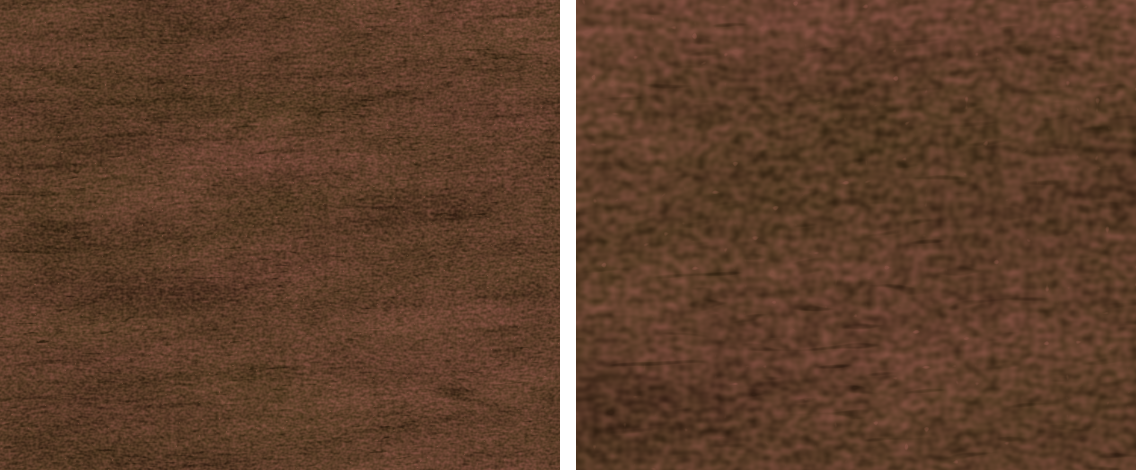
Left: the whole. Right: its middle third, enlarged.
Write a WebGL 1 fragment shader that draws this texture.

```glsl
precision highp float;
// Seamless dark walnut veneer: blotchy brown figure, fine ripple grain, pores and pink flecks.
uniform vec2 u_resolution;

const vec3 SHADOW = vec3(0.235, 0.155, 0.090);
const vec3 BROWN = vec3(0.357, 0.240, 0.158);
const vec3 ROSE = vec3(0.475, 0.302, 0.232);
const vec3 OLIVE_SHIFT = vec3(-0.016, 0.010, -0.014);
const float GRAIN_SLOPE = 0.07;    // grain climbs gently to the right
const float RIPPLE_SLOPE = -0.08;  // short ripples lean the other way
const float WAVINESS = 0.012;
const float FIGURE_CONTRAST = 1.0;
const float GRAIN_CONTRAST = 1.0;
const float STREAK_DEPTH = 0.55;
const float PORE_DEPTH = 0.80;
const float SMUDGE_DEPTH = 0.80;
const float FLECK_GLOW = 0.90;
const float TONE_BIAS = 0.08;

float hash(vec2 p) {
  vec3 q = fract(p.xyx * 0.1031);
  q += dot(q, q.yzx + 33.33);
  return fract((q.x + q.y) * q.z);
}

// Gradient at a lattice cell; a step of one tile in x also steps the rows by "shift".
vec2 gradient(vec2 cell, vec2 freq, float shift) {
  float tile = floor((cell.x + 0.5) / freq.x);
  cell += tile * vec2(-freq.x, shift);
  cell.y -= freq.y * floor((cell.y + 0.5) / freq.y);
  float angle = 6.2831853 * hash(cell + freq * 0.37 + 17.3);
  return vec2(cos(angle), sin(angle));
}

// Sheared gradient noise that wraps on the unit square, about -0.7 to 0.7.
float noise(vec2 uv, vec2 freq, float slope) {
  float shift = floor(freq.y * slope + 0.5);
  vec2 p = uv * freq - vec2(0.0, shift * uv.x);
  vec2 c = floor(p);
  vec2 f = p - c;
  vec2 w = f * f * f * (f * (f * 6.0 - 15.0) + 10.0);
  vec2 e = vec2(1.0, 0.0);
  float a = dot(gradient(c, freq, shift), f);
  float b = dot(gradient(c + e.xy, freq, shift), f - e.xy);
  float d = dot(gradient(c + e.yx, freq, shift), f - e.yx);
  float g = dot(gradient(c + e.xx, freq, shift), f - e.xx);
  return mix(mix(a, b, w.x), mix(d, g, w.x), w.y);
}

float grainNoise(vec2 uv, float across, float up) {
  return noise(uv, vec2(across, up), GRAIN_SLOPE);
}

// Broad light and dark areas, long bands and faint cross figure.
float figure(vec2 uv) {
  float tone = 0.50 * grainNoise(uv, 2.0, 3.0);
  tone += 0.48 * grainNoise(uv, 3.0, 7.0);
  tone += 0.42 * grainNoise(uv, 7.0, 15.0);
  tone += 0.34 * grainNoise(uv, 17.0, 31.0);
  tone += 0.32 * grainNoise(uv, 1.0, 12.0);
  tone += 0.32 * grainNoise(uv, 2.0, 43.0);
  tone += 0.16 * noise(uv, vec2(29.0, 3.0), 0.0);
  return tone;
}

// Short ripples and fibres, down to the finest tooth.
float fineGrain(vec2 uv) {
  float tone = 0.95 * noise(uv, vec2(92.0, 163.0), RIPPLE_SLOPE);
  tone += 0.50 * grainNoise(uv, 41.0, 137.0);
  tone += 0.95 * grainNoise(uv, 190.0, 179.0);
  return tone;
}

// Dark marks: long thin streaks, small pores and a few smudges.
float darkMarks(vec2 uv) {
  float streak = smoothstep(0.26, 0.55, grainNoise(uv, 5.0, 57.0));
  float pore = smoothstep(0.28, 0.52, grainNoise(uv, 33.0, 141.0));
  pore *= 0.6 + 0.9 * grainNoise(uv, 5.0, 9.0);
  float smudge = smoothstep(0.24, 0.55, grainNoise(uv, 4.0, 8.0));
  smudge *= smoothstep(-0.05, 0.4, grainNoise(uv, 13.0, 47.0));
  return STREAK_DEPTH * streak + PORE_DEPTH * pore + SMUDGE_DEPTH * smudge;
}

void main() {
  vec2 uv = gl_FragCoord.xy / u_resolution;
  uv.y += WAVINESS * noise(uv, vec2(4.0, 5.0), 0.0);

  float tone = TONE_BIAS + FIGURE_CONTRAST * figure(uv);
  tone += GRAIN_CONTRAST * fineGrain(uv) - darkMarks(uv);
  tone += FLECK_GLOW * smoothstep(0.46, 0.64, grainNoise(uv, 167.0, 151.0));
  tone = clamp(tone, -1.3, 1.3);

  // Tone picks the wood colour; a slow drift leans it to olive or red.
  vec3 wood = BROWN + max(tone, 0.0) * (ROSE - BROWN) + min(tone, 0.0) * (BROWN - SHADOW);
  wood += OLIVE_SHIFT * (grainNoise(uv, 3.0, 10.0) + 0.6 * grainNoise(uv, 61.0, 83.0));
  gl_FragColor = vec4(wood, 1.0);
}
```
